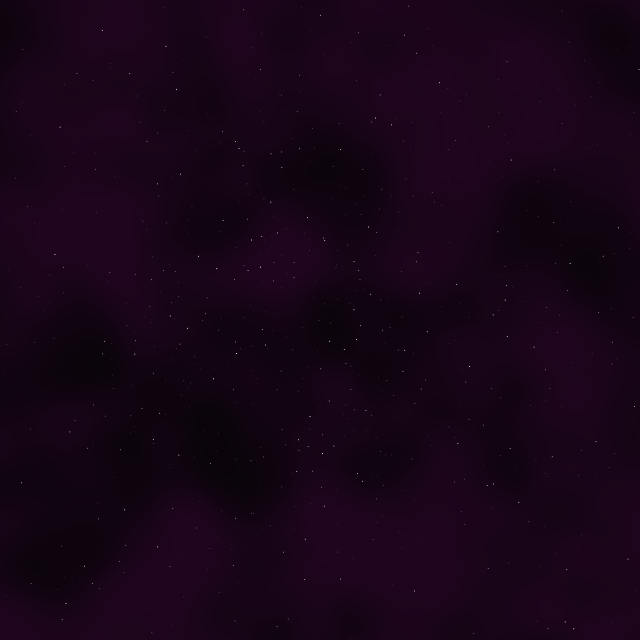
This texture is drawn by a Shadertoy shader. Its source:

```glsl
// Deep space: dim plum clouds drifting into near-black hollows, under fine stars.
// Clouds are two rotated octaves of smooth noise; stars are jittered points in a
// cell grid, kept more often near the centre of the canvas.

#define CLOUD_SCALE 6.8
#define DETAIL_SHARE 0.3
#define CLOUD_LOW -0.10
#define CLOUD_HIGH 0.93
#define HOLLOW_COLOR vec3(0.032, 0.015, 0.034)
#define PLUM_COLOR vec3(0.124, 0.020, 0.120)
#define STAR_CELLS 48.0
#define STAR_RADIUS 0.0008
#define STAR_EDGE_SHARE 0.11
#define STAR_CORE_SHARE 0.48
#define STAR_CORE_FALLOFF 10.0

// Three independent random values in 0..1 for a grid cell
vec3 hash3(vec2 cell) {
    vec3 p = fract(cell.xyx * vec3(0.1031, 0.1030, 0.0973));
    p += dot(p, p.yxz + 33.33);
    return fract((p.xxy + p.yzz) * p.zyx);
}

// Value noise with quintic blending, free of visible creases
float smoothNoise(vec2 p) {
    vec2 cell = floor(p);
    vec2 f = fract(p);
    vec2 w = f * f * f * (f * (f * 6.0 - 15.0) + 10.0);
    float lower = mix(hash3(cell).x, hash3(cell + vec2(1.0, 0.0)).x, w.x);
    float upper = mix(hash3(cell + vec2(0.0, 1.0)).x, hash3(cell + 1.0).x, w.x);
    return mix(lower, upper, w.y);
}

// Cloud density: broad patches plus a rotated, finer layer
float cloudDensity(vec2 uv) {
    mat2 turn = mat2(0.8, 0.6, -0.6, 0.8);
    vec2 p = turn * uv * CLOUD_SCALE + 19.0;
    float broad = smoothNoise(p);
    float fine = smoothNoise(turn * p * 2.1 + 7.3);
    return smoothstep(CLOUD_LOW, CLOUD_HIGH, mix(broad, fine, DETAIL_SHARE));
}

// Star light at a point; neighbouring cells are searched so no disc is cut
vec3 starLight(vec2 uv, vec2 center, float pixel) {
    vec3 light = vec3(0.0);
    vec2 home = floor(uv * STAR_CELLS);
    for (int y = -1; y <= 1; y++) {
        for (int x = -1; x <= 1; x++) {
            vec2 cell = home + vec2(x, y);
            vec3 place = hash3(cell + 71.0);
            vec3 trait = hash3(cell + 213.0);
            vec2 star = (cell + place.xy) / STAR_CELLS;
            vec2 offset = star - center;
            float share = STAR_EDGE_SHARE
                + STAR_CORE_SHARE * exp(-STAR_CORE_FALLOFF * dot(offset, offset));
            float edge = 0.5 * pixel;
            float dist = length(uv - star);
            float disc = 1.0 - smoothstep(STAR_RADIUS - edge, STAR_RADIUS + edge, dist);
            float brightness = mix(0.10, 0.85, trait.x * trait.x * trait.x);
            vec3 tint = mix(vec3(1.0, 0.92, 0.90), vec3(0.90, 0.95, 1.0), trait.y);
            light += tint * brightness * disc * step(place.z, share);
        }
    }
    return light;
}

void mainImage(out vec4 fragColor, in vec2 fragCoord) {
    float pixel = 1.0 / iResolution.y;
    vec2 uv = fragCoord * pixel;
    vec2 center = 0.5 * iResolution.xy * pixel;

    vec3 color = mix(HOLLOW_COLOR, PLUM_COLOR, cloudDensity(uv));
    color += starLight(uv, center, pixel);
    fragColor = vec4(min(color, 1.0), 1.0);
}
```
